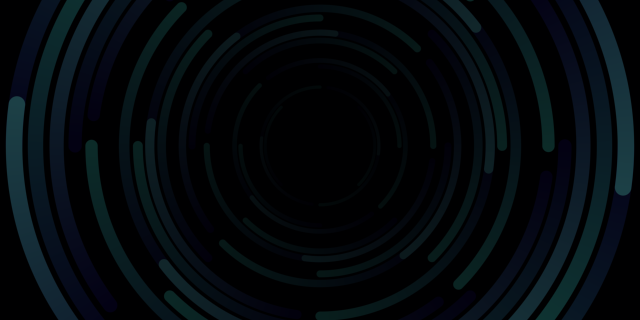
Give the GLSL for this background, as a WebGL 1 fragment shader.

```glsl
precision highp float;
// Concentric rounded arcs on near-black, each fading from teal to navy.
// Every arc has a half-turn twin. Rings turn back by an eighth of a turn
// from one to the next, and grow thinner and dimmer towards the centre.

uniform vec2 u_resolution;

const float QUARTER = 1.5707963;
const float EIGHTH = 0.7853982;
const float OUTER_RADIUS = 0.956;
const float STROKE_RATIO = 0.027;  // half stroke width over radius
const float INNER_RATIO = 0.93;    // companion ring over main ring
const float SECOND_TURN = 1.435;   // offset of the overlapping arc
const vec3 BACKGROUND = vec3(0.0, 0.0, 0.004);
const vec3 GREEN_TEAL = vec3(0.065, 0.235, 0.215);
const vec3 GREY_TEAL = vec3(0.11, 0.25, 0.27);
const vec3 NAVY = vec3(0.015, 0.004, 0.09);

// Turns the start of the arc pair to -45 degrees and folds both into one.
vec2 foldPair(vec2 p, float start) {
  float angle = start + EIGHTH;
  float c = cos(angle);
  float s = sin(angle);
  vec2 q = vec2(c * p.x + s * p.y, c * p.y - s * p.x);
  return q.x < 0.0 ? -q : q;
}

// Distance to the centre line of a quarter arc around the positive x axis.
float quarterArc(vec2 q, float radius) {
  float sideY = abs(q.y);
  vec2 tip = vec2(radius * 0.7071068);
  return sideY < q.x ? abs(length(q) - radius) : length(vec2(q.x, sideY) - tip);
}

// Lays an arc and its twin over the colour below.
vec3 paintArcs(vec3 below, vec2 p, float radius, float start, vec3 headColor, float pixel) {
  vec2 q = foldPair(p, start);
  float edge = quarterArc(q, radius) - radius * STROKE_RATIO;
  float coverage = 1.0 - smoothstep(-0.75 * pixel, 0.75 * pixel, edge);
  float along = clamp(atan(q.y, max(q.x, 0.00001)) / QUARTER + 0.5, 0.0, 1.0);
  float light = pow(radius / OUTER_RADIUS, 1.15);
  vec3 stroke = BACKGROUND + mix(headColor, NAVY, along) * light;
  return mix(below, stroke, coverage);
}

// Three main rings of two overlapping arcs, each with a companion ring.
vec3 paintRings(vec3 color, vec2 p, vec3 radii, float firstIndex, float pixel) {
  for (int i = 0; i < 3; i++) {
    float radius = radii[i];
    float start = QUARTER - EIGHTH * (firstIndex + float(i));
    color = paintArcs(color, p, radius, start, GREEN_TEAL, pixel);
    color = paintArcs(color, p, radius, start + SECOND_TURN, GREY_TEAL, pixel);
    color = paintArcs(color, p, radius * INNER_RATIO, start + EIGHTH, GREEN_TEAL, pixel);
  }
  return color;
}

void main() {
  float pixel = 1.0 / u_resolution.y;
  vec2 center = vec2(0.5, 0.544) * u_resolution;
  vec2 p = (gl_FragCoord.xy - center) * pixel;

  // Outer, middle and inner groups of rings
  vec3 color = BACKGROUND;
  color = paintRings(color, p, vec3(OUTER_RADIUS, 0.823, 0.714), 0.0, pixel);
  color = paintRings(color, p, vec3(0.612, 0.532, 0.430), 3.0, pixel);
  color = paintRings(color, p, vec3(0.354, 0.267, 0.184), 6.0, pixel);
  gl_FragColor = vec4(color, 1.0);
}
```
